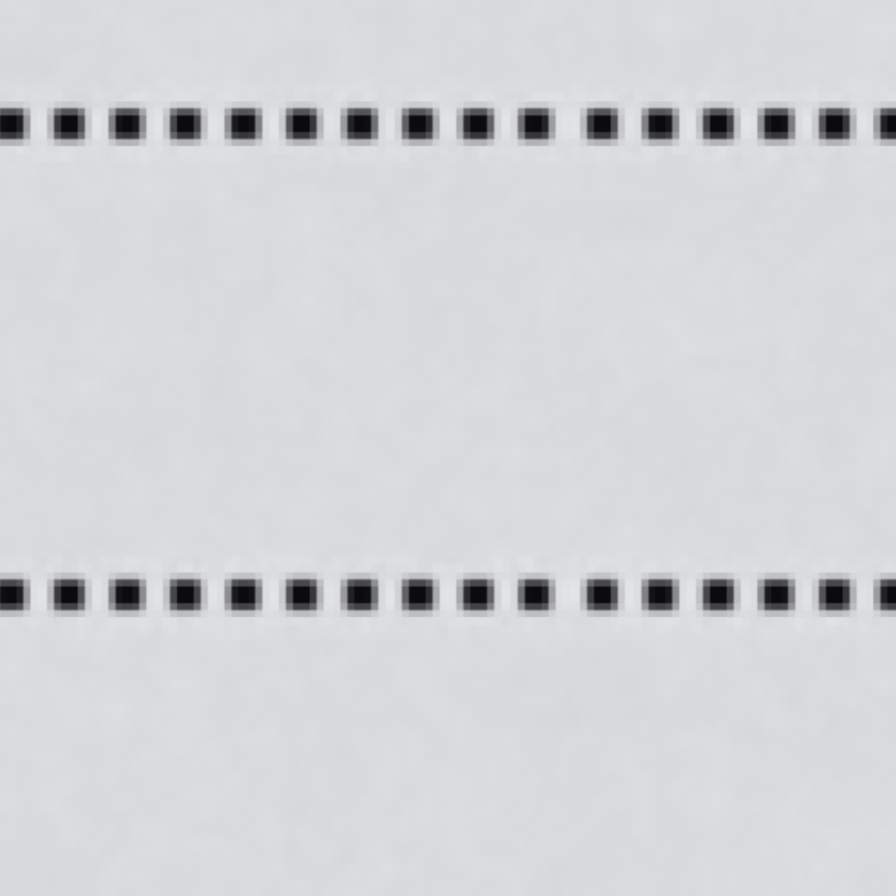
Reproduce this pattern procedurally as a WebGL 2 fragment shader.

```glsl
#version 300 es
precision highp float;
// Two dotted lines of small dark, soft-edged squares on pale grey paper.
// Dots come from a repeated distance falloff sampled on a coarse soft grid;
// gradient noise mottles the paper, with a faint bright fringe by each line.

uniform vec2 u_resolution;
out vec4 fragColor;

vec2 hashGradient(vec2 cell) {
    vec3 h = fract(cell.xyx * vec3(0.1031, 0.1030, 0.0973));
    h += dot(h, h.yzx + 33.33);
    return 2.0 * fract((h.xx + h.yz) * h.zy) - 1.0;
}

float gradientNoise(vec2 p) {
    vec2 i = floor(p), f = fract(p);
    vec2 u = f * f * f * (f * (f * 6.0 - 15.0) + 10.0);
    float a = dot(hashGradient(i), f);
    float b = dot(hashGradient(i + vec2(1, 0)), f - vec2(1, 0));
    float c = dot(hashGradient(i + vec2(0, 1)), f - vec2(0, 1));
    float d = dot(hashGradient(i + vec2(1, 1)), f - vec2(1, 1));
    return mix(mix(a, b, u.x), mix(c, d, u.x), u.y);
}

// Pulls positions toward the centres of coarse cells, with soft borders
vec2 softGrid(vec2 p, float cells) {
    vec2 g = p * cells - 0.5;
    return (floor(g) + smoothstep(0.25, 0.75, fract(g)) + 0.5) / cells;
}

// Signed offset to the nearest point of a regular series
float repeatOffset(float x, float start, float pitch) {
    return (fract((x - start) / pitch + 0.5) - 0.5) * pitch;
}

void main() {
    vec2 uv = gl_FragCoord.xy / u_resolution;
    vec2 p = softGrid(uv, 116.0);

    // Dots: the right-hand group sits after a slightly wider gap
    float gapShift = step(0.635, p.x) * 0.009;
    vec2 offset = abs(vec2(
        repeatOffset(p.x - gapShift, 0.0117, 0.0651),
        repeatOffset(p.y, 0.336, 0.525)));
    vec2 falloff = 1.0 - smoothstep(vec2(0.006), vec2(0.026), offset);
    float ink = falloff.x * falloff.y;

    // Paper: broad and fine mottling
    float mottle = 0.010 * gradientNoise(uv * 7.0)
                 + 0.013 * gradientNoise(p * 22.0 + 5.0)
                 + 0.010 * gradientNoise(p * 48.0 + 19.0);
    vec3 paper = vec3(0.852, 0.857, 0.865) + mottle;

    // Bright fringe between the dots and speckle beside the lines
    float between = smoothstep(0.022, 0.032, offset.x) * falloff.y;
    float beside = smoothstep(0.020, 0.028, offset.y)
                 * (1.0 - smoothstep(0.030, 0.055, offset.y));
    paper += 0.035 * between + beside * (0.008 + 0.035 * gradientNoise(p * 60.0));

    fragColor = vec4(mix(paper, vec3(0.045, 0.045, 0.055), ink), 1.0);
}
```
